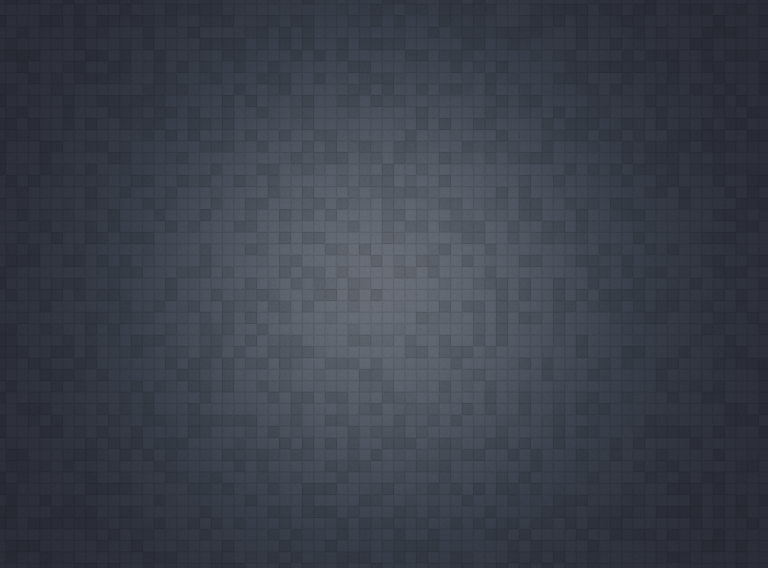
Give the GLSL for this background, as a WebGL 2 fragment shader.

```glsl
#version 300 es
precision highp float;

#define TILES 67.3
#define GRID_SHIFT vec2(0.16, 0.47)
#define LINE_HALF 0.06
#define LINE_DARKEN 0.085
#define TILE_CONTRAST 0.10
#define GRAIN 0.035
#define GLOW_CENTER vec2(-0.006, 0.0)
#define GLOW_RADIUS 0.295
#define EDGE_COLOR vec3(0.161, 0.171, 0.212)
#define GLOW_COLOR vec3(0.395, 0.415, 0.453)
#define RING_TINT vec3(-0.009, 0.005, 0.007)

uniform vec2 u_resolution;
out vec4 fragColor;

float hash(vec2 p) {
  vec3 q = fract(p.xyx * vec3(0.1031, 0.1030, 0.0973));
  q += dot(q, q.yzx + 33.33);
  return fract((q.x + q.y) * q.z);
}

vec2 gradient(vec2 cell) {
  float angle = 6.2832 * hash(cell + 400.0);
  return vec2(cos(angle), sin(angle));
}

float gradientNoise(vec2 p) {
  vec2 i = floor(p), f = fract(p);
  vec2 u = f * f * (3.0 - 2.0 * f);
  vec2 e = vec2(1.0, 0.0);
  float low = mix(dot(gradient(i), f), dot(gradient(i + e), f - e), u.x);
  float high = mix(dot(gradient(i + e.yx), f - e.yx),
                   dot(gradient(i + e.xx), f - e.xx), u.x);
  return mix(low, high, u.y);
}

// Radial glow, cool grey in the middle and slate at the rim
vec3 glowColor(vec2 p) {
  vec2 d = (p - GLOW_CENTER) / GLOW_RADIUS;
  float glow = exp(-dot(d, d));
  return mix(EDGE_COLOR, GLOW_COLOR, glow) + 4.0 * glow * (1.0 - glow) * RING_TINT;
}

// Most tiles share a light tone, some fall darker
float tileTone(vec2 cell) {
  float pick = smoothstep(0.12, 0.6, hash(cell + 200.0));
  return (pick - 0.68) * TILE_CONTRAST;
}

// Antialiased coverage of the grid lines
float gridLine(vec2 q, float pixel) {
  vec2 toLine = 0.5 - abs(fract(q) - 0.5);
  vec2 cover = clamp((LINE_HALF + 0.5 * pixel - toLine) / pixel, 0.0, 1.0);
  cover *= min(1.0, 2.0 * LINE_HALF / pixel);
  return max(cover.x, cover.y);
}

void main() {
  vec2 p = (gl_FragCoord.xy - 0.5 * u_resolution) / u_resolution.x;
  vec2 q = p * TILES + GRID_SHIFT;

  float shade = 1.0 + tileTone(floor(q));
  shade += GRAIN * gradientNoise(q * 4.3);
  shade *= 1.0 - LINE_DARKEN * gridLine(q, TILES / u_resolution.x);

  // Sub-level dither against banding
  float dither = (hash(gl_FragCoord.xy) - 0.5) / 255.0;
  fragColor = vec4(glowColor(p) * shade + dither, 1.0);
}
```
